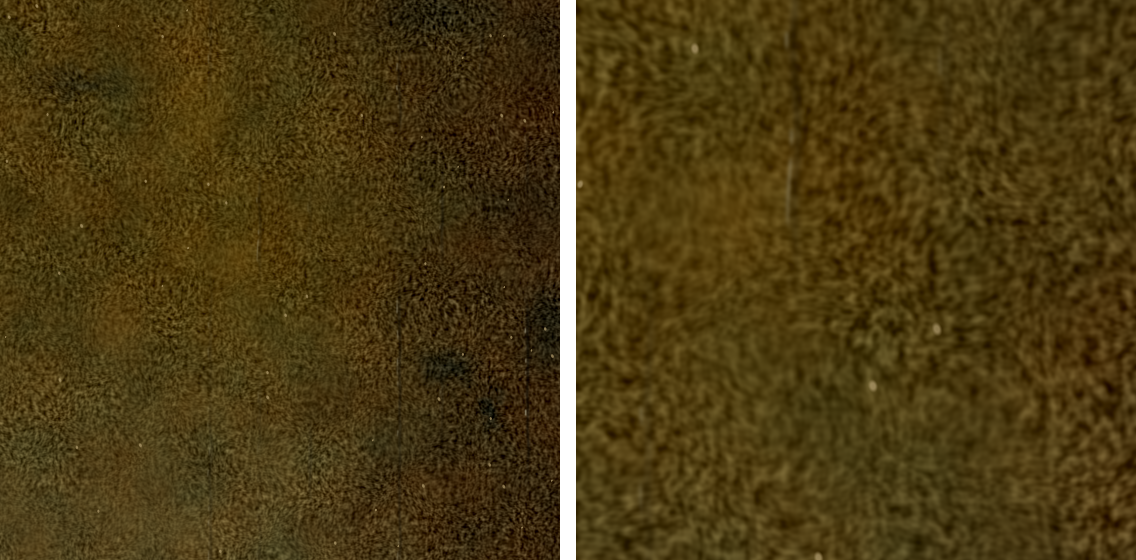
Left, the full canvas; right, a detail of the centre.
A Shadertoy shader for this texture:

```glsl
vec2 hash2(vec2 p) {
    vec3 q = fract(p.xyx * vec3(0.1031, 0.1030, 0.0973));
    q += dot(q, q.yzx + 33.33);
    return fract((q.xx + q.yz) * q.zy);
}

float corner(vec2 cell, vec2 offset, vec2 f) {
    float angle = 6.2832 * hash2(cell + offset).x;
    return dot(vec2(cos(angle), sin(angle)), f - offset);
}

float gradientNoise(vec2 p) {
    vec2 i = floor(p), f = p - i;
    vec2 u = f * f * f * (f * (f * 6.0 - 15.0) + 10.0);
    float low = mix(corner(i, vec2(0, 0), f), corner(i, vec2(1, 0), f), u.x);
    float high = mix(corner(i, vec2(0, 1), f), corner(i, vec2(1, 1), f), u.x);
    return mix(low, high, u.y);
}

float fbm(vec2 p) {
    float sum = 0.0, amplitude = 1.0;
    for (int i = 0; i < 4; i++) {
        sum += amplitude * gradientNoise(p);
        p = p * 2.03 + 17.3;
        amplitude *= 0.55;
    }
    return sum;
}

float blob(vec2 p, vec2 center, vec2 size) {
    vec2 d = (p - center) / size;
    return exp(-dot(d, d));
}

// Aged olive varnish, darker and redder towards the right
vec3 varnish(vec2 p) {
    float shade = smoothstep(0.45, 1.0, p.x + 0.12 * fbm(p * 4.0));
    vec3 olive = mix(vec3(0.315, 0.26, 0.115), vec3(0.285, 0.22, 0.055), smoothstep(0.0, 0.6, p.y));
    vec3 color = mix(olive, vec3(0.205, 0.135, 0.04), shade);
    color += vec3(0.07, 0.035, -0.01) * blob(p, vec2(0.35, 0.8), vec2(0.07, 0.09));
    color += vec3(0.03, 0.018, -0.01) * blob(p, vec2(0.42, 0.55), vec2(0.18));
    color += vec3(0.05, 0.01, -0.01) * fbm(p * 7.0 + 40.0);
    color += vec3(0.045, 0.045, 0.03) * fbm(p * vec2(13.0, 9.0) + 9.0);

    // Cool dark stains with ragged borders
    vec2 q = p + 0.025 * vec2(fbm(p * 22.0), fbm(p * 22.0 + 60.0));
    float stain = blob(q, vec2(0.14, 0.85), vec2(0.08, 0.025)) * 0.55
                + blob(q, vec2(0.875, 0.265), vec2(0.022, 0.03))
                + blob(q, vec2(0.80, 0.345), vec2(0.05, 0.03)) * 0.75
                + blob(q, vec2(0.76, 0.98), vec2(0.12, 0.06)) * 0.5
                + blob(q, vec2(0.98, 0.43), vec2(0.035, 0.07)) * 0.7;
    return mix(color, vec3(0.075, 0.085, 0.045), min(stain, 0.9));
}

// Fine wrinkled relief, with rougher and calmer areas
float relief(vec2 p) {
    vec2 q = p + 0.012 * vec2(gradientNoise(p * 14.0), gradientNoise(p * 14.0 + 30.0));
    float grain = gradientNoise(q * vec2(150.0, 112.0));
    grain += 0.65 * gradientNoise(q * vec2(205.0, 230.0) + 70.0);
    grain += 0.4 * gradientNoise(q * vec2(85.0, 60.0) + 120.0);
    float rough = 0.17 + 0.12 * fbm(p * 6.0 + 80.0) + 0.04 * smoothstep(0.4, 0.9, p.x);
    return grain * clamp(rough, 0.09, 0.3);
}

// Broken vertical cracks: x is the dark groove, y the pale flaked edge
vec2 cracks(vec2 p) {
    vec2 sum = vec2(0.0);
    for (int i = 0; i < 8; i++) {
        float k = float(i);
        float x = 0.38 + 0.081 * k + 0.02 * (hash2(vec2(k, 5.0)).x - 0.5);
        float d = p.x - x - 0.004 * gradientNoise(vec2(k * 7.3, p.y * 18.0));
        float span = smoothstep(-0.1, 0.3, gradientNoise(vec2(k * 3.7 + 0.4, p.y * 4.0)));
        float flakes = smoothstep(0.05, 0.4, gradientNoise(vec2(k * 9.1 + 0.3, p.y * 55.0)));
        float strength = span * mix(0.35, 1.0, k / 7.0);
        sum.x += strength * exp(-pow((d - 0.004) / 0.003, 2.0));
        sum.y += strength * flakes * exp(-pow(d / 0.0018, 2.0));
    }
    return sum;
}

// Sparse pale chips
float chips(vec2 p) {
    vec2 cell = floor(p * 26.0);
    vec2 seed = hash2(cell + 200.0);
    vec2 d = fract(p * 26.0) - mix(vec2(0.2), vec2(0.8), hash2(cell + 300.0));
    d.x += 0.5 * d.y * (seed.y - 0.5);
    float size = mix(0.05, 0.1, seed.y);
    return step(seed.x, 0.07) * (1.0 - smoothstep(size * 0.3, size, length(d * vec2(1.0, 0.75))));
}

void mainImage(out vec4 fragColor, in vec2 fragCoord) {
    vec2 p = fragCoord / iResolution.xy;
    vec2 crack = cracks(p);
    vec3 color = varnish(p) + relief(p) * vec3(1.0, 0.98, 0.8);
    color *= 1.0 - 0.45 * min(crack.x, 1.0);
    color = mix(color, vec3(0.62, 0.60, 0.50), 0.75 * min(crack.y, 1.0));
    color = mix(color, vec3(0.66, 0.58, 0.40), 0.8 * chips(p));
    fragColor = vec4(clamp(color, 0.0, 1.0), 1.0);
}
```
